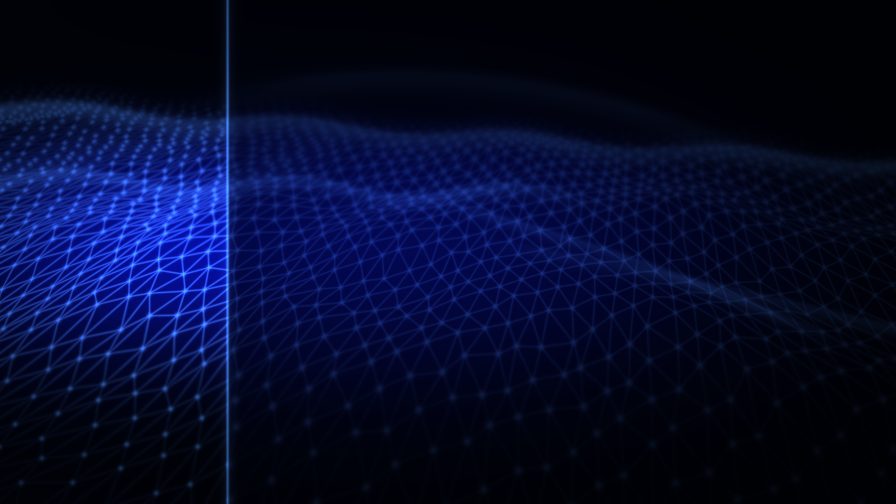
This background is drawn by a Shadertoy shader. Its source:

```glsl
const float HORIZON = 1.14;   // height where the ground plane vanishes
const float DENSITY = 14.7;   // mesh cells per unit of ground
const float DIVIDER = 0.254;  // panel edge, as a share of the width
const mat2 TURN = mat2(0.921, -0.389, 0.389, 0.921);
const vec3 NIGHT = vec3(0.0, 0.006, 0.028);
const vec3 DEEP_BLUE = vec3(0.035, 0.085, 1.0);
const vec3 STEEL = vec3(0.30, 0.56, 0.95);

vec2 hash2(vec2 p) {
    vec2 q = vec2(dot(p, vec2(127.1, 311.7)), dot(p, vec2(269.5, 183.3)));
    return fract(sin(q) * 43758.55);
}

float cornerSlope(vec2 corner, vec2 offset) {
    float angle = 6.2832 * hash2(corner).x;
    return dot(vec2(cos(angle), sin(angle)), offset);
}

float gradientNoise(vec2 p) {
    vec2 i = floor(p), f = p - i;
    vec2 s = f * f * f * (f * (f * 6.0 - 15.0) + 10.0);
    vec2 e = vec2(1.0, 0.0);
    float low = mix(cornerSlope(i, f), cornerSlope(i + e, f - e), s.x);
    float high = mix(cornerSlope(i + e.yx, f - e.yx), cornerSlope(i + 1.0, f - 1.0), s.x);
    return mix(low, high, s.y);
}

float bell(float x, float width) {
    return exp(-x * x / (width * width));
}

float span(float x, float start, float end, float soft) {
    return smoothstep(start - soft, start + soft, x) * (1.0 - smoothstep(end - soft, end + soft, x));
}

// Perspective ground and its wavy surface
vec2 toGrid(vec2 p) {
    return TURN * vec2(p.x, 1.0) / (HORIZON - p.y) * DENSITY;
}

float lift(vec2 grid, float depth) {
    return 0.09 * depth * gradientNoise(grid * 0.16);
}

vec2 toScreen(vec2 grid) {
    vec2 q = grid * TURN / DENSITY;
    float depth = 1.0 / q.y;
    return vec2(q.x * depth, HORIZON - depth + lift(grid, depth));
}

vec2 vertexAt(vec2 id) {
    return toScreen(id + 0.34 * (hash2(id) - 0.5));
}

float segmentDistance(vec2 p, vec2 a, vec2 b) {
    vec2 ab = b - a;
    float t = clamp(dot(p - a, ab) / dot(ab, ab), 0.0, 1.0);
    return length(p - a - ab * t);
}

// x: lines, y: points
vec2 mesh(vec2 p, float lineWidth, float dotRadius) {
    vec2 ground = p;
    for (int i = 0; i < 3; i++)
        ground.y = p.y - lift(toGrid(ground), HORIZON - ground.y);
    vec2 cell = floor(toGrid(ground));
    float nearLine = 1.0, nearDot = 1.0;
    for (int j = -1; j <= 1; j++)
    for (int i = -1; i <= 1; i++) {
        vec2 id = cell + vec2(i, j);
        vec2 a = vertexAt(id), b = vertexAt(id + vec2(1, 0));
        vec2 c = vertexAt(id + vec2(0, 1)), e = vertexAt(id + 1.0);
        nearDot = min(nearDot, min(min(length(p - a), length(p - b)), min(length(p - c), length(p - e))));
        nearLine = min(nearLine, min(segmentDistance(p, a, b), segmentDistance(p, a, c)));
        nearLine = min(nearLine, segmentDistance(p, a, e));
    }
    return vec2(bell(nearLine, lineWidth), bell(nearDot, dotRadius));
}

// Crest with a crisp top and a longer falloff below
float crest(float y, float top, float width) {
    float d = y - top;
    return bell(d, d > 0.0 ? width : width * 2.2);
}

void mainImage(out vec4 fragColor, in vec2 fragCoord) {
    vec2 uv = fragCoord / iResolution.xy;
    float aspect = iResolution.x / iResolution.y;
    float pixel = 1.0 / iResolution.y;
    vec2 p = vec2((uv.x - 0.5) * aspect, uv.y);
    float edge = (uv.x - DIVIDER) * aspect;
    float left = 1.0 - smoothstep(-pixel, pixel, edge);

    // Blue haze under the far crest
    float wave = sin(25.5 * (uv.x - 0.02));
    float farTop = 0.79 - 0.115 * uv.x + 0.01 * wave;
    float below = 1.0 - smoothstep(-0.05, 0.06, uv.y - farTop);
    float leftGlow = 0.62 * bell(uv.x - 0.23, 0.25) * bell(uv.y - 0.51, 0.20);
    float rightGlow = 0.30 * bell(uv.x - 0.42, 0.36) * bell(uv.y - 0.53, 0.27);
    float haze = mix(rightGlow, leftGlow, left) * mix(0.35, 1.0, below);
    vec3 color = NIGHT * (1.0 - 0.45 * uv.x) + DEEP_BLUE * haze;

    // Mesh, sharpest in the middle band
    float focus = bell(uv.y - 0.45, 0.17);
    float dotRadius = mix(0.0085, 0.0048, max(focus, left * 0.8));
    vec2 net = mesh(p, max(mix(0.004, 0.0019, focus), 0.6 * pixel), dotRadius);
    float fade = mix(1.0 - 0.55 * smoothstep(0.5, 1.0, uv.x), 0.65 + 0.35 * smoothstep(0.0, 0.2, uv.x), left);
    fade *= below * mix(0.45, 1.0, smoothstep(0.0, 0.4, uv.y));
    float lines = net.x * mix(0.025 + 0.10 * focus, 0.07 + 0.48 * focus, left);
    float dots = net.y * mix(0.17, 0.62, left) * (1.0 - 0.55 * smoothstep(0.55, 0.8, uv.y));
    color += STEEL * (lines + dots) * fade;

    // Soft crests, far to near
    float hills = 0.05 * crest(uv.y, 0.85 - (uv.x - 0.45) * (uv.x - 0.45), 0.015) * span(uv.x, 0.28, 0.8, 0.1);
    hills += 0.15 * crest(uv.y, farTop, 0.011) * (1.0 - 0.45 * uv.x);
    hills += 0.13 * crest(uv.y, 0.65 - 0.06 * uv.x + 0.015 * wave, 0.009) * span(uv.x, -0.1, 0.62, 0.08);
    float s = uv.x - 0.5;
    hills += 0.11 * crest(uv.y, 0.595 - 0.45 * s - 0.4 * s * s, 0.007) * span(uv.x, 0.52, 0.9, 0.05);
    hills += 0.07 * crest(uv.y, 0.535 - 0.3 * s - 0.15 * s * s, 0.008) * span(uv.x, 0.58, 1.1, 0.06);
    color += STEEL * hills * mix(1.0, 1.35, left);

    // Lit panel edge
    float shine = 0.35 + 0.4 * bell(uv.y - 0.52, 0.4);
    color += STEEL * shine * (bell(edge, max(0.0028, 0.7 * pixel)) + 0.13 * bell(edge, 0.013));

    fragColor = vec4(color, 1.0);
}
```
